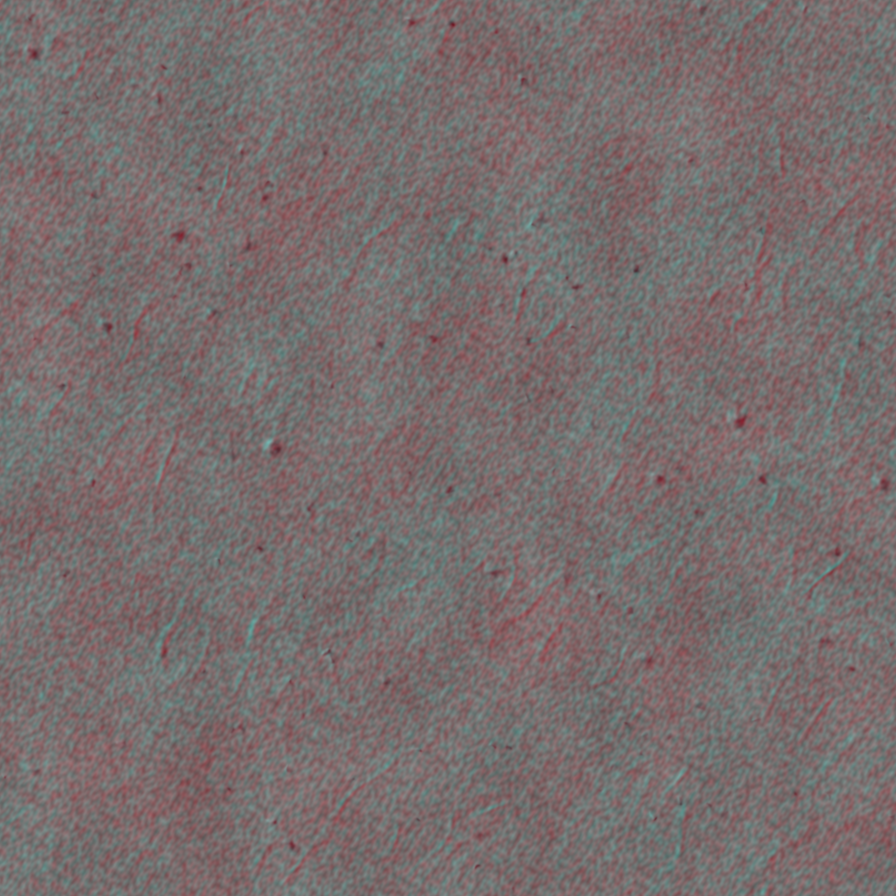
Give the GLSL for this texture, as a WebGL 2 fragment shader.

```glsl
#version 300 es
precision highp float;
// Weathered grey-mauve ground with slanted grain, thin creases and dark red pits, lit in red and cyan.

uniform vec2 u_resolution;
out vec4 fragColor;

const vec3 BASE = vec3(0.470, 0.430, 0.430);
const vec3 CYAN_SHIFT = vec3(-0.034, 0.030, 0.024);
const vec3 PIT_SHADE = vec3(0.07, 0.27, 0.23);
const vec3 GLINT = vec3(0.04, 0.20, 0.19);
const vec2 SLANT = vec2(0.53, 0.85);
const vec2 LIGHT = vec2(0.83, -0.56);

vec2 hash22(vec2 cell) {
    vec3 q = fract(cell.xyx * vec3(0.1031, 0.1030, 0.0973));
    q += dot(q, q.yzx + 33.33);
    return fract((q.xx + q.yz) * q.zy);
}

float cornerSlope(vec2 cell, vec2 offset) {
    float angle = 6.2832 * hash22(cell).x;
    return dot(vec2(cos(angle), sin(angle)), offset);
}

// Gradient noise, roughly -0.7 to 0.7
float gradientNoise(vec2 p) {
    vec2 i = floor(p), f = p - i;
    vec2 w = f * f * f * (f * (f * 6.0 - 15.0) + 10.0);
    vec2 x = vec2(1.0, 0.0);
    float low = mix(cornerSlope(i, f), cornerSlope(i + x, f - x), w.x);
    float high = mix(cornerSlope(i + x.yx, f - x.yx), cornerSlope(i + 1.0, f - 1.0), w.x);
    return mix(low, high, w.y);
}

// Noise stretched along the slant; scale holds frequency across and along it
float slantedNoise(vec2 p, vec2 scale, float seed) {
    vec2 q = vec2(dot(p, vec2(SLANT.y, -SLANT.x)), dot(p, SLANT));
    return gradientNoise(q * scale + seed);
}

// Thin raised lines that fade in and out in patches
float creases(vec2 p, vec2 scale, float width, float seed) {
    float line = slantedNoise(p, scale, seed) / width;
    float patches = smoothstep(0.05, 0.35, gradientNoise(p * 9.0 + seed * 1.7));
    return exp(-line * line) * patches;
}

float groundHeight(vec2 p) {
    vec2 bend = vec2(gradientNoise(p * 18.0 + 5.0), gradientNoise(p * 18.0 + 61.0));
    vec2 q = p + 0.018 * bend;
    float height = creases(q, vec2(13.0, 4.5), 0.050, 17.0);
    height += 0.9 * creases(q, vec2(21.0, 8.0), 0.080, 83.0);
    return height + 0.9 * slantedNoise(q, vec2(46.0, 20.0), 131.0);
}

// Scattered pits: x is the dark hollow, y the glint on its lit rim
vec2 pits(vec2 p, float density, float minRadius, float maxRadius, float seed) {
    vec2 g = p * density, home = floor(g), sum = vec2(0.0);
    for (int y = -1; y <= 1; y++) {
        for (int x = -1; x <= 1; x++) {
            vec2 cell = home + vec2(x, y);
            vec2 place = hash22(cell + seed);
            vec2 trait = hash22(cell + seed + 71.0);
            vec2 centre = (cell + place) / density;
            float crowd = 0.13 + 0.45 * gradientNoise(centre * 5.0 + seed);
            float present = step(trait.x, crowd);
            float radius = mix(minRadius, maxRadius, trait.y * trait.y);
            vec2 d = (p - centre) / radius;
            vec2 rim = d + LIGHT * 1.5;
            float strength = mix(0.6, 1.0, fract(trait.y * 7.3));
            float shine = fract(trait.y * 13.7);
            sum += present * strength * vec2(exp(-dot(d, d)), shine * exp(-dot(rim, rim)));
        }
    }
    return sum;
}

void main() {
    vec2 p = gl_FragCoord.xy / u_resolution.y;

    // Red and cyan side lighting of the relief
    vec2 reach = LIGHT * 0.0016;
    float relief = groundHeight(p + reach) - groundHeight(p - reach);
    float grain = slantedNoise(p, vec2(185.0, 105.0), 7.0);
    float coarse = slantedNoise(p, vec2(95.0, 48.0), 29.0);
    float stain = slantedNoise(p, vec2(13.0, 8.0), 47.0);
    float drift = gradientNoise(p * 5.0 + 93.0);
    float tint = 3.3 * grain + 1.3 * coarse + 1.5 * stain + 0.7 * drift + 2.8 * relief;

    // Neutral brightness: fine tooth over soft mottling
    float tooth = slantedNoise(p, vec2(205.0, 140.0), 211.0);
    float mottle = gradientNoise(p * 11.0 + 157.0);
    float brightness = 0.100 * tooth + 0.040 * coarse + 0.045 * mottle + 0.030 * relief;

    vec3 colour = BASE + CYAN_SHIFT * tint + brightness;

    // Large and small pits with ragged outlines
    vec2 ragged = vec2(gradientNoise(p * 110.0 + 19.0), gradientNoise(p * 110.0 + 73.0));
    vec2 q = p + 0.005 * ragged;
    vec2 marks = pits(q, 17.0, 0.0034, 0.0066, 13.0);
    marks += 0.7 * pits(q, 30.0, 0.0026, 0.0044, 37.0);
    colour += GLINT * marks.y - PIT_SHADE * min(marks.x, 1.1);

    fragColor = vec4(clamp(colour, 0.0, 1.0), 1.0);
}
```
